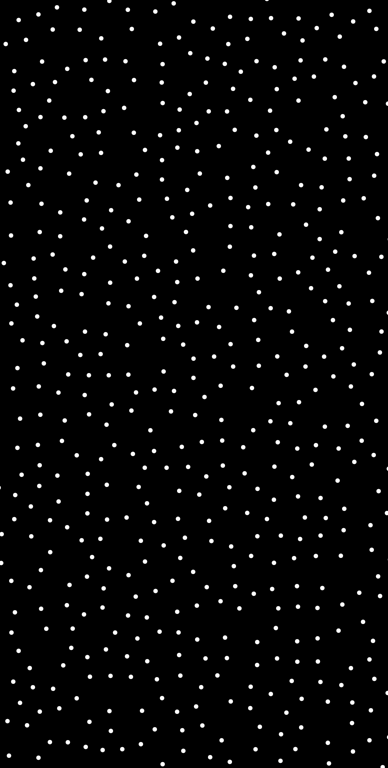
Reproduce this pattern procedurally as a Shadertoy shader.

```glsl
// Evenly scattered small white dots on black, spaced like a blue-noise sample.

const int SIZE = 9;    // cells per side of the local window
const int PASSES = 3;  // each pass uses up one ring of the window

vec2 hash22(vec2 p) {
    vec3 q = fract(p.xyx * vec3(0.1031, 0.1030, 0.0973));
    q += dot(q, q.yzx + 33.33);
    return fract((q.xx + q.yz) * q.zy);
}

// Displacement that moves a point away from a neighbour that is too close.
vec2 repel(vec2 point, vec2 neighbour) {
    vec2 away = point - neighbour;
    float gap = max(length(away), 0.001);
    return away / gap * 0.5 * max(0.86 - gap, 0.0);
}

void mainImage(out vec4 fragColor, in vec2 fragCoord) {
    float cellsPerPixel = 32.0 / iResolution.y;
    vec2 pos = fragCoord * cellsPerPixel;
    vec2 corner = floor(pos) - float(SIZE / 2);

    // One random point in each cell around this pixel
    vec2 points[SIZE * SIZE];
    for (int i = 0; i < SIZE * SIZE; i++) {
        vec2 cell = corner + vec2(i % SIZE, i / SIZE);
        points[i] = cell + hash22(cell + 71.0);
    }

    // Push crowded points apart
    for (int ring = 1; ring <= PASSES; ring++) {
        vec2 relaxed[SIZE * SIZE] = points;
        for (int y = ring; y < SIZE - ring; y++)
        for (int x = ring; x < SIZE - ring; x++) {
            int self = y * SIZE + x;
            for (int dy = -1; dy <= 1; dy++)
            for (int dx = -1; dx <= 1; dx++) {
                if (dx == 0 && dy == 0) continue;
                relaxed[self] += repel(points[self], points[self + dy * SIZE + dx]);
            }
        }
        points = relaxed;
    }

    // Distance to the nearest point in the innermost 3x3 cells
    float nearest = 9.0;
    for (int y = PASSES; y < SIZE - PASSES; y++)
    for (int x = PASSES; x < SIZE - PASSES; x++)
        nearest = min(nearest, distance(pos, points[y * SIZE + x]));

    // Round dot with a soft edge
    float radius = 0.092;
    float edge = 0.75 * cellsPerPixel;
    float dotMask = 1.0 - smoothstep(radius - edge, radius + edge, nearest);
    fragColor = vec4(vec3(dotMask), 1.0);
}
```
